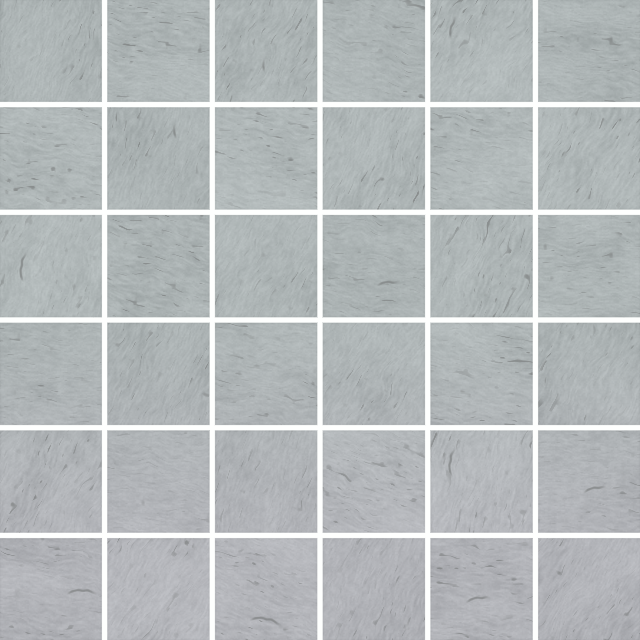
Reproduce this texture procedurally as a Shadertoy shader.

```glsl
const float PITCH = 0.1683;       // tile plus joint, in canvas units
const float JOINT_HALF = 0.0042;  // half the joint width
const vec3 GROUT = vec3(0.995, 1.0, 0.995);
const vec3 STONE_TOP = vec3(0.693, 0.722, 0.724);
const vec3 STONE_BOTTOM = vec3(0.712, 0.718, 0.737);
const vec3 FLECK = vec3(0.47, 0.48, 0.48);

float hash(vec2 p) {
    return fract(sin(dot(p, vec2(127.1, 311.7))) * 43758.5453);
}

float noise(vec2 p) {
    vec2 i = floor(p);
    vec2 f = fract(p);
    f = f * f * (3.0 - 2.0 * f);
    float low = mix(hash(i), hash(i + vec2(1, 0)), f.x);
    float high = mix(hash(i + vec2(0, 1)), hash(i + vec2(1, 1)), f.x);
    return mix(low, high, f.y);
}

float fbm(vec2 p) {
    float sum = 0.0;
    float amp = 0.5;
    for (int i = 0; i < 4; i++) {
        sum += amp * noise(p);
        p = p * 2.03 + 17.3;
        amp *= 0.5;
    }
    return sum / 0.9375;
}

vec2 rotate(vec2 p, float angle) {
    float c = cos(angle);
    float s = sin(angle);
    return vec2(c * p.x + s * p.y, c * p.y - s * p.x);
}

// Brushing direction alternates between shallow and steep
float grainAngle(vec2 id) {
    float steep = mod(id.x + id.y, 2.0);
    return mix(-0.2, 1.15, steep) + 0.35 * (hash(id + 3.7) - 0.5);
}

// Thin curved scratch, present on a few tiles only
float hairline(vec2 p, vec2 id, float blur) {
    vec2 start = 0.2 + 0.5 * vec2(hash(id + 5.1), hash(id + 8.3));
    vec2 q = rotate(p - start, grainAngle(id));
    float bend = 0.05 * sin(q.x * 9.0) + 0.02 * noise(q * 20.0);
    float len = 0.12 + 0.22 * hash(id + 2.9);
    float span = smoothstep(0.0, 0.05, q.x) * smoothstep(len, len - 0.1, q.x);
    float line = 1.0 - smoothstep(0.002, 0.008 + blur, abs(q.y - bend));
    return line * span * step(0.78, hash(id + 11.9));
}

vec3 stone(vec2 p, vec2 id, float height, float blur) {
    vec2 seed = 40.0 * vec2(hash(id), hash(id + 9.2));
    vec2 q = rotate(p - 0.5, grainAngle(id)) + seed;
    q.y += 0.07 * noise(q * 5.0) + 0.025 * noise(q * 13.0);

    // Broad clouds, brushed streaks and fine grit
    float cloud = fbm(q * vec2(1.8, 3.6));
    float streak = noise(q * vec2(11.0, 42.0)) - 0.5;
    float fine = noise(q * vec2(24.0, 68.0) + 31.0) - 0.5;
    float grit = noise(p * 75.0 + seed) - 0.5;
    float wear = smoothstep(0.35, 0.75, cloud);
    float shade = 0.022 * (hash(id + 6.4) - 0.5) - 0.07 * (cloud - 0.42);
    shade += (0.025 + 0.035 * wear) * streak + 0.035 * fine + 0.025 * grit;

    // Short dark pits gather where the surface is worn
    float pits = smoothstep(0.77, 0.96, noise(q * vec2(13.0, 46.0) + 70.0));
    pits *= 0.15 + 0.5 * wear;
    float mark = max(pits, 0.65 * hairline(p, id, blur));
    vec3 base = mix(STONE_BOTTOM, STONE_TOP, smoothstep(0.1, 0.55, height));
    return mix(base - 0.006 + shade, FLECK, mark);
}

void mainImage(out vec4 fragColor, in vec2 fragCoord) {
    vec2 uv = fragCoord / iResolution.xy;
    float pixel = 1.0 / min(iResolution.x, iResolution.y);
    vec2 grid = (uv - 0.5) / PITCH;
    vec2 id = floor(grid);
    vec2 p = fract(grid);

    // Distance to the nearest joint edge, positive inside the tile
    vec2 toJoint = min(p, 1.0 - p) * PITCH;
    float inside = min(toJoint.x, toJoint.y) - JOINT_HALF;

    vec3 color = stone(p, id, uv.y, pixel / PITCH);
    color -= 0.025 * (1.0 - smoothstep(0.0, 0.004, inside));
    float cover = smoothstep(-0.75 * pixel, 0.75 * pixel, inside);
    fragColor = vec4(mix(GROUT, color, cover), 1.0);
}
```
